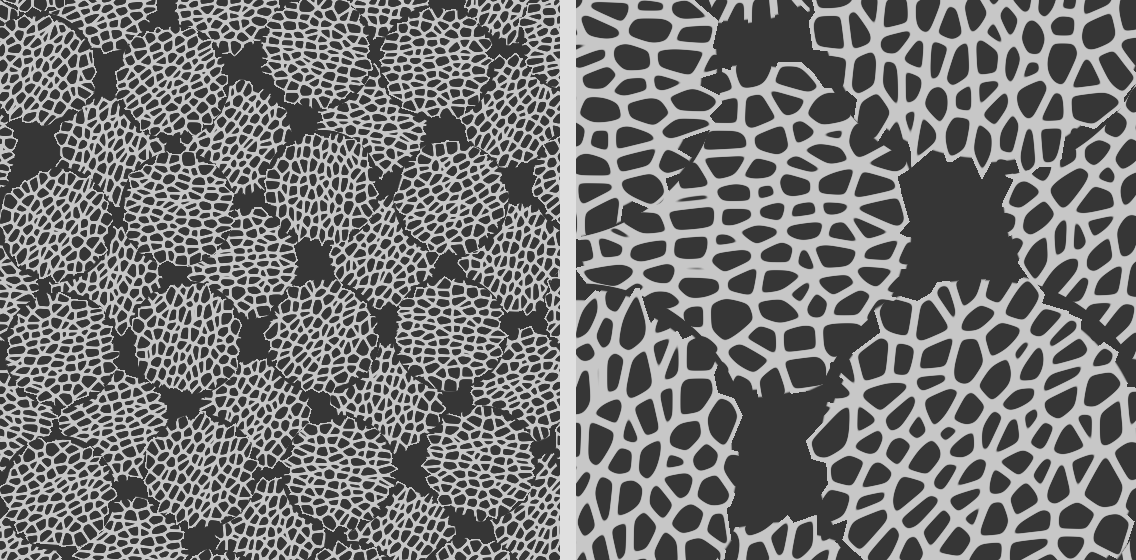
Left: the whole. Right: its middle third, enlarged.
This pattern is drawn by a WebGL 2 fragment shader. Its source:

```glsl
#version 300 es
precision highp float;
// Two staggered layers of pale, porous discs on a dark ground.
// Each disc is a weighted Voronoi mesh: rounded cells are cut out as holes,
// which are stretched and finer at the centre, and the rim breaks along cells.

uniform vec2 u_resolution;
out vec4 fragColor;

const vec3 DARK = vec3(0.21);
const vec3 WALL_EDGE = vec3(0.64);
const vec3 WALL = vec3(0.78);

const float DISC_PITCH = 0.243;
const float DISC_RADIUS = 0.098;
const float DISC_JITTER = 0.021;
const float DISC_GAP = 0.005;       // dark outline around the upper discs
const float LATTICE_TILT = 0.07;

const float HOLE_PITCH = 0.0235;
const float HOLE_JITTER = 0.82;
const float HOLE_WEIGHT = 0.24;     // spread of hole sizes
const float HALF_WALL = 0.0024;
const float ROUNDING = 0.0012;
const float RIM_RAGGED = 0.5;       // 0: plain circle, 1: follows whole cells
const float EDGE_SHADE = 0.0006;
const vec2 CENTRE_STRETCH = vec2(1.1, 1.65);
const vec2 STRETCH_FALLOFF = vec2(0.08, 0.25);

vec3 hash3(vec2 p) {
    vec3 q = fract(p.xyx * vec3(0.1031, 0.1030, 0.0973));
    q += dot(q, q.yxz + 33.33);
    return fract((q.xxy + q.yzz) * q.zyx);
}

mat2 rotation(float angle) {
    float c = cos(angle), s = sin(angle);
    return mat2(c, s, -s, c);
}

// Voronoi site of a hole: offset from the sample in xy, weight in z
vec3 holeSite(vec2 id, vec2 samplePos, float seed) {
    vec3 h = hash3(id + seed);
    vec2 offset = id + 0.5 + HOLE_JITTER * (h.xy - 0.5) - samplePos;
    return vec3(offset, HOLE_WEIGHT * h.z);
}

float siteScore(vec3 site) {
    return dot(site.xy, site.xy) - site.z;
}

// Signed distance to the mesh of one disc, positive inside its walls
float porousDisc(vec2 p, float seed, float angle) {
    vec2 q = p * rotation(angle);
    vec2 u = q / DISC_RADIUS;
    vec2 samplePos = q * (CENTRE_STRETCH - STRETCH_FALLOFF * u * u) / HOLE_PITCH;
    vec2 scale = CENTRE_STRETCH - 3.0 * STRETCH_FALLOFF * u * u;
    vec2 baseId = floor(samplePos);

    // Hole that owns this sample
    vec2 ownId = baseId;
    vec3 own = vec3(0.0);
    float best = 1e3;
    for (int y = -1; y <= 1; y++) {
        for (int x = -1; x <= 1; x++) {
            vec2 id = baseId + vec2(x, y);
            vec3 site = holeSite(id, samplePos, seed);
            if (siteScore(site) < best) {
                best = siteScore(site);
                own = site;
                ownId = id;
            }
        }
    }

    // Smooth minimum of the distances to the borders of that hole
    float sum = 1e-20;
    for (int y = -2; y <= 2; y++) {
        for (int x = -2; x <= 2; x++) {
            vec2 id = ownId + vec2(x, y);
            if (id == ownId) continue;
            vec3 site = holeSite(id, samplePos, seed);
            vec2 across = site.xy - own.xy;
            float border = 0.5 * (siteScore(site) - best) / length(across * scale);
            sum += exp(-border * HOLE_PITCH / ROUNDING);
        }
    }
    float wall = HALF_WALL + ROUNDING * log(sum);

    // The rim steps in and out with the cells it crosses
    vec2 holeCentre = q + own.xy * HOLE_PITCH / scale;
    float rim = DISC_RADIUS - mix(length(q), length(holeCentre), RIM_RAGGED);
    return min(wall, rim);
}

// One lattice of discs: mesh distance in x, distance outside the disc in y
vec2 discLayer(vec2 p, float layer) {
    vec2 cell = p / DISC_PITCH + 0.5 * layer;
    vec2 id = floor(cell) + 40.0 + 57.0 * layer;
    vec3 h = hash3(id);
    vec2 local = (fract(cell) - 0.5) * DISC_PITCH - DISC_JITTER * (2.0 * h.xy - 1.0);
    float outside = length(local) - DISC_RADIUS;
    if (outside > 0.5 * HOLE_PITCH) return vec2(-outside, outside);
    float seed = 100.0 + floor(h.z * 800.0);
    return vec2(porousDisc(local, seed, mix(-0.3, 1.4, h.z)), outside);
}

void main() {
    float pixel = 1.0 / min(u_resolution.x, u_resolution.y);
    vec2 p = gl_FragCoord.xy * pixel * rotation(LATTICE_TILT);

    // Upper discs hide the lower ones and keep a dark gap around them
    vec2 upper = discLayer(p, 0.0);
    vec2 lower = discLayer(p, 1.0);
    float mesh = max(upper.x, min(lower.x, upper.y - DISC_GAP));

    vec3 wallColour = mix(WALL_EDGE, WALL, smoothstep(0.0, EDGE_SHADE, mesh));
    float coverage = smoothstep(-0.45 * pixel, 0.45 * pixel, mesh);
    fragColor = vec4(mix(DARK, wallColour, coverage), 1.0);
}
```
